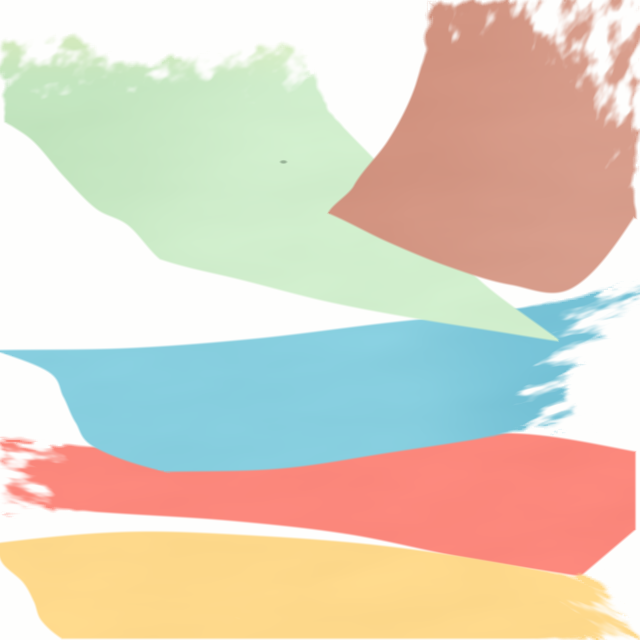
Write a Shadertoy shader that draws this background.

```glsl
// Five overlapping pastel brush strokes with dry, ragged ends on white paper.

// Gradient noise and its layered sum
vec2 gradientAt(vec2 cell) {
    vec3 h = fract(cell.xyx * vec3(.1031, .1030, .0973));
    h += dot(h, h.yzx + 33.33);
    return 2. * fract((h.xx + h.yz) * h.zy) - 1.;
}

float gradientNoise(vec2 p) {
    vec2 i = floor(p), f = fract(p), u = f * f * (3. - 2. * f);
    vec2 e = vec2(0., 1.);
    float low = mix(dot(gradientAt(i), f), dot(gradientAt(i + e.yx), f - e.yx), u.x);
    float high = mix(dot(gradientAt(i + e), f - e), dot(gradientAt(i + 1.), f - 1.), u.x);
    return mix(low, high, u.y);
}

float fbm(vec2 p) {
    float sum = 0., gain = .8;
    for (int i = 0; i < 3; i++) {
        sum += gain * gradientNoise(p);
        p = mat2(1.6, 1.2, -1.2, 1.6) * p + 5.3;
        gain *= .5;
    }
    return sum;
}

// Noise stretched along the bristles
float bristles(vec2 p, float angle, vec2 scale) {
    float c = cos(angle), s = sin(angle);
    return fbm(vec2(c * p.x + s * p.y, c * p.y - s * p.x) * scale + 40.);
}

// Cubic interpolation weights for knots at distance t
vec4 knotWeights(vec4 t) {
    t = min(abs(t), 2.);
    vec4 inner = 1. + t * t * (1.5 * t - 2.5);
    vec4 outer = 2. + t * (-4. + t * (2.5 - .5 * t));
    return mix(inner, outer, step(1., t));
}

// Smooth edge through eight even knots; the second lies at start, the seventh at end
float edge(float x, float start, float end, vec4 a, vec4 b) {
    float t = 1. + 5. * clamp((x - start) / (end - start), 0., 1.);
    vec4 index = vec4(0., 1., 2., 3.);
    return dot(a, knotWeights(t - index)) + dot(b, knotWeights(t - index - 4.));
}

// Stroke shapes: negative inside
float stroke(vec2 p, float left, float right, float bottom, float top) {
    return max(max(left - p.x, p.x - right), max(bottom - p.y, p.y - top));
}

float coralShape(vec2 p) {
    float top = edge(p.x, 0., 1., vec4(.31, .305, .30, .29), vec4(.305, .323, .293, .25));
    float bottom = edge(p.x, 0., .91, vec4(.22, .21, .198, .186), vec4(.165, .128, .099, .07));
    return stroke(p, .004, .993, max(bottom, .098 + .85 * (p.x - .905)), top);
}

float yellowShape(vec2 p) {
    float top = edge(p.x, 0., 1., vec4(.12, .152, .169, .163), vec4(.147, .117, .075, .03));
    float left = edge(p.y, 0., .15, vec4(.16, .1, .065, .053), vec4(.036, .004, -.005, -.01));
    return stroke(p, left, .996 - .68 * p.y, .002, top);
}

float blueShape(vec2 p) {
    float top = edge(p.x, 0., 1., vec4(.45, .453, .456, .471), vec4(.495, .517, .547, .575));
    float bottom = edge(p.x, .1, .95, vec4(.26, .262, .263, .268), vec4(.293, .32, .355, .39));
    float left = edge(p.y, .26, .46, vec4(.5, .27, .15, .118), vec4(.099, .074, -.03, -.15));
    float right = edge(p.y, .34, .54, vec4(.95, .91, .88, .89), vec4(.92, .96, 1., 1.05));
    return stroke(p, left, right, bottom, top);
}

float greenShape(vec2 p) {
    float top = edge(p.x, 0., .5, vec4(.9, .93, .94, .9), vec4(.91, .925, .92, .9));
    float steep = edge(p.x, 0., .25, vec4(.85, .814, .781, .724), vec4(.674, .648, .595, .57));
    float shallow = edge(p.x, .25, .9, vec4(.65, .595, .562, .529), vec4(.504, .483, .463, .45));
    float right = edge(p.y, .47, .92, vec4(.99, .872, .752, .668), vec4(.595, .513, .472, .45));
    return stroke(p, .007, right, steep + shallow - .595, top);
}

float clayShape(vec2 p) {
    float bottom = edge(p.x, .51, .99, vec4(.7, .668, .622, .583), vec4(.555, .55, .66, .85));
    float left = edge(p.y, .64, .99, vec4(.85, .53, .553, .606), vec4(.643, .663, .671, .67));
    return stroke(p, left, .993, bottom, .997);
}

// Lays soft-edged paint over the paper; wear opens gaps between the bristles
vec3 paint(vec3 under, vec3 colour, float dist, float wear, float grain) {
    float ragged = dist + wear * grain * .04;
    float slope = max(length(vec2(dFdx(ragged), dFdy(ragged))) * iResolution.y, .3);
    float soft = max(.0025, .75 / iResolution.y) + .005 * wear;
    float body = 1. - smoothstep(-soft, soft, ragged / slope);
    return mix(under, colour, body * (1. - smoothstep(-.22, .22, grain + wear - .8)));
}

void mainImage(out vec4 fragColor, in vec2 fragCoord) {
    vec2 p = fragCoord / iResolution.xy;
    float wash = .018 * bristles(p, .1, vec2(5., 16.));
    vec3 col = vec3(.997, .996, .992);

    // Coral, dry on the left
    float wear = .85 * (1. - smoothstep(.01, .17, p.x));
    col = paint(col, vec3(.985, .53, .485) + wash, coralShape(p), wear, bristles(p, -.15, vec2(15., 46.)));

    // Yellow, dry on the right
    wear = .85 * smoothstep(.82, .98, p.x);
    col = paint(col, vec3(.995, .85, .545) + wash, yellowShape(p), wear, bristles(p, -.45, vec2(11., 50.)));

    // Blue, deeper towards its dry right end
    vec3 blue = mix(vec3(.53, .81, .875), vec3(.46, .76, .84), smoothstep(.6, .88, p.x)) + wash;
    wear = .95 * smoothstep(.74, .9, p.x - .35 * (p.y - .35));
    col = paint(col, blue, blueShape(p), wear, bristles(p, .3, vec2(14., 52.)));

    // Green, dry along the top, with a small speck
    vec3 green = mix(vec3(.76, .895, .745), vec3(.82, .935, .805), smoothstep(.05, .5, p.x + .5 * (.8 - p.y))) + wash;
    green = mix(green, vec3(.9, .94, .74), .5 * smoothstep(.86, .95, p.y));
    wear = .76 * smoothstep(.78, .92, p.y);
    col = paint(col, green, greenShape(p), wear, bristles(p, .6, vec2(20., 28.)));
    float speck = length((p - vec2(.443, .747)) * vec2(1., 2.));
    col = mix(col, vec3(.5, .6, .5), .7 * (1. - smoothstep(.002, .008, speck)));

    // Clay, dry in the upper right corner
    vec3 clay = mix(vec3(.82, .575, .5), vec3(.845, .615, .545), smoothstep(.6, .95, p.x + .3 * (.8 - p.y))) + wash;
    wear = .86 * smoothstep(-.09, .07, dot(p - vec2(.768, 1.), vec2(.75, .66)));
    wear = max(wear, .55 * smoothstep(.86, .98, p.y));
    col = paint(col, clay, clayShape(p), wear, bristles(p, 1.1, vec2(18., 36.)));

    fragColor = vec4(clamp(col, 0., 1.), 1.);
}
```
